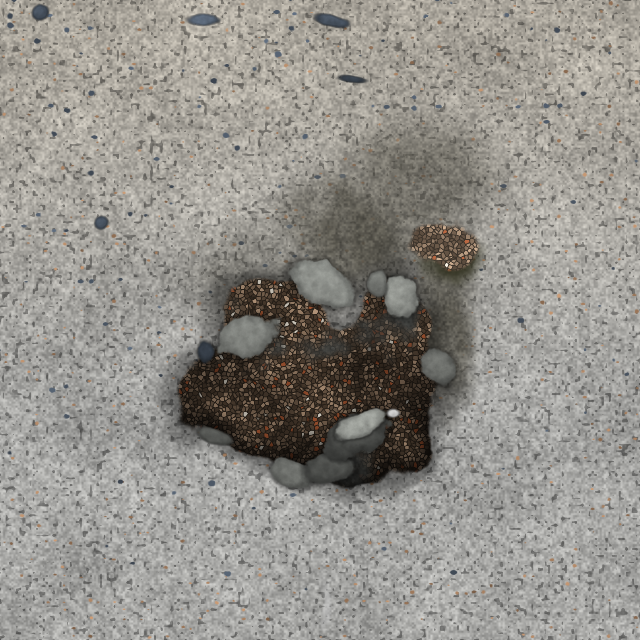
A Shadertoy shader for this texture:

```glsl
// Weathered concrete with a gravel-filled hollow and damp stains.
// Joined ellipses form the hollow, noise roughens edges and
// jittered cells scatter grit, pebbles and gravel.

float hash(vec2 p) {
  vec3 q = fract(p.xyx * .1031);
  q += dot(q, q.yzx + 33.33);
  return fract((q.x + q.y) * q.z);
}

vec2 hash2(vec2 p) { return vec2(hash(p), hash(p + 57.3)); }

float noise(vec2 p) {
  vec2 i = floor(p), f = fract(p);
  f = f * f * (3. - 2. * f);
  return mix(mix(hash(i), hash(i + vec2(1, 0)), f.x),
             mix(hash(i + vec2(0, 1)), hash(i + 1.), f.x), f.y);
}

float fbm(vec2 p) {
  float sum = 0., amp = .53;
  for (int i = 0; i < 4; i++) {
    sum += amp * noise(p);
    p = mat2(1.6, 1.2, -1.2, 1.6) * p + 7.1;
    amp *= .5;
  }
  return sum;
}

// Ellipses are given as centre (xy) and radii (zw)
float ellipse(vec2 p, vec4 e) {
  return (length((p - e.xy) / e.zw) - 1.) * min(e.z, e.w);
}

float join(float a, float b) {
  float k = .02, h = max(k - abs(a - b), 0.);
  return min(a, b) - h * h / k * .25;
}

// Soft patch: 1 at the centre, 0 at the rim
float soft(vec2 p, vec4 e) {
  return 1. - smoothstep(.25, 1., length((p - e.xy) / e.zw));
}

float hollow(vec2 p) {
  float d = ellipse(p, vec4(.482, .382, .19, .1));
  d = join(d, ellipse(p, vec4(.612, .44, .056, .125)));
  d = join(d, ellipse(p, vec4(.423, .5, .075, .056)));
  d = join(d, ellipse(p, vec4(.54, .3, .088, .056)));
  d = join(d, ellipse(p, vec4(.62, .325, .05, .06)));
  return join(d, ellipse(p, vec4(.342, .385, .054, .062)));
}

// Loose grains: dark gaps between randomly tinted cells
vec3 gravel(vec2 p, float scale) {
  vec2 i = floor(p * scale), f = fract(p * scale);
  float near = 9., next = 9., id = 0.;
  for (int n = 0; n < 9; n++) {
    vec2 o = vec2(n % 3, n / 3) - 1.;
    float d = length(o + hash2(i + o) - f);
    next = min(next, max(near, d));
    if (d < near) { near = d; id = hash(i + o + 19.7); }
  }
  vec3 tint = mix(vec3(.22, .175, .135), vec3(.6, .5, .41), id * id);
  tint = mix(tint, vec3(.5, .26, .15), step(abs(id - .48), .025));
  tint = mix(tint, vec3(.68, .66, .62), step(.98, id));
  return mix(vec3(.13, .105, .08), tint, smoothstep(0., .4, next - near));
}

// One sparse layer of small pebbles
vec3 pebbles(vec3 col, vec2 p, float scale, float density, vec3 tint, float px) {
  vec2 q = p * scale, id = floor(q);
  vec2 o = fract(q) - .3 - .4 * hash2(id);
  o.y *= 1. + .8 * hash(id + 4.4);
  float r = mix(.08, .25, hash(id + 8.8)) + .1 * (noise(q * 6.) - .5);
  float m = 1. - smoothstep(-px * scale, px * scale, length(o) - r);
  return mix(col, tint * (.75 + .5 * hash(id + 2.2)), m * step(hash(id + 31.), density));
}

// Rough stone with a lit top and a shadowed edge
vec3 stone(vec3 col, vec2 p, vec4 e, float turn, vec3 tint, float px) {
  float c = cos(turn), s = sin(turn), size = min(e.z, e.w);
  vec2 q = mat2(c, -s, s, c) * (p - e.xy);
  float d = ellipse(q, vec4(0, 0, e.zw)) + size * .75 * (fbm(p * 36. + e.xy * 90.) - .5);
  col *= .65 + .35 * smoothstep(0., size * .35, d);
  float light = .84 + .32 * fbm(p * 110.) + .1 * q.y / e.w;
  light *= .8 + .2 * smoothstep(0., size * .4, -d);
  return mix(col, tint * light, 1. - smoothstep(-px, px * 1.5, d));
}

void mainImage(out vec4 fragColor, in vec2 fragCoord) {
  vec2 p = fragCoord / iResolution.y;
  float px = 1. / iResolution.y;
  vec2 w = p + .045 * (vec2(fbm(p * 18.), fbm(p * 18. + 40.)) - .5);
  float grain = .55 * noise(p * 310.) + .45 * noise(p * 150. + 9.);
  vec3 slate = vec3(.28, .32, .37), ash = vec3(.53, .54, .52);

  // Concrete: warm above, cooler below
  vec3 col = mix(vec3(.645, .645, .635), vec3(.675, .655, .615), smoothstep(.3, 1., p.y));
  col *= 1. + .48 * (grain - .5) + .26 * (fbm(p * 9.) - .5);
  col *= 1. - .35 * smoothstep(.72, .9, noise(p * 190. + 70.));
  float corner = smoothstep(.2, 1., p.y - .5 * p.x + .3);
  col = pebbles(col, p, 75., .1, vec3(.64, .49, .37), px);
  col = pebbles(col, p + 3.7, 48., .02 + .07 * corner, slate * 1.1, px);
  col = stone(col, p, vec4(.063, .98, .011, .01), .3, slate, px);
  col = stone(col, p, vec4(.318, .969, .022, .008), 0., slate * 1.3, px);
  col = stone(col, p, vec4(.52, .967, .024, .008), -.2, slate, px);
  col = stone(col, p, vec4(.551, .876, .02, .005), -.1, slate * .8, px);
  col = stone(col, p, vec4(.158, .652, .011, .01), .5, slate, px);
  col = mix(col, vec3(.77), .6 * soft(w, vec4(.508, .06, .012, .05)));

  // Damp stains above and to the right
  float damp = .9 * soft(w, vec4(.555, .64, .165, .135));
  damp = max(damp, .6 * soft(w, vec4(.65, .715, .17, .14)));
  damp = max(damp, .85 * soft(w, vec4(.69, .48, .065, .18)));
  damp = max(damp, .35 * soft(w, vec4(.42, .57, .19, .13)));
  damp *= .75 + .5 * fbm(p * 30.);
  col = mix(col, vec3(.33, .32, .285) * (.7 + .6 * grain), min(damp, .92));

  // Side pit with a mossy lower rim
  float pit = ellipse(w, vec4(.692, .616, .048, .034));
  col = mix(col, vec3(.18, .18, .11), .85 * soft(w, vec4(.704, .594, .062, .044)));
  col = mix(col, gravel(p, 150.) * 1.35 + .06, 1. - smoothstep(-.006, .003, pit));

  // Hollow: worn rim, gravel floor, dark lower wall
  float d = hollow(w);
  col *= .62 + .38 * smoothstep(0., .035, d);
  vec3 soil = gravel(p, 155.) * (.62 + .75 * fbm(p * 14. + 5.));
  soil = mix(soil, ash * (.3 + .27 * grain), smoothstep(.53, .72, fbm(p * 11. + 21.)));
  soil *= 1. - .62 * smoothstep(-.045, 0., d) * (1. - smoothstep(.32, .48, p.y));
  col = mix(col, soil, 1. - smoothstep(-.003, .004, d));

  // Exposed stones
  col = stone(col, p, vec4(.508, .556, .052, .032), -.35, ash * 1.03, px);
  col = stone(col, p, vec4(.625, .531, .026, .033), .1, ash * 1.06, px);
  col = stone(col, p, vec4(.388, .475, .048, .03), .25, ash * .95, px);
  col = stone(col, p, vec4(.592, .556, .015, .022), 0., ash * .85, px);
  col = stone(col, p, vec4(.683, .427, .023, .032), .4, ash * .82, px);
  col = stone(col, p, vec4(.322, .449, .013, .017), .2, slate * .75, px);
  col = stone(col, p, vec4(.333, .318, .026, .011), -.3, ash * .65, px);
  col = stone(col, p, vec4(.456, .26, .034, .019), -.3, ash * .8, px);
  col = stone(col, p, vec4(.516, .268, .038, .024), .1, ash * .57, px);
  col = stone(col, p, vec4(.555, .32, .05, .029), .3, ash * .55, px);
  col = stone(col, p, vec4(.565, .336, .038, .018), .4, ash * 1.15, px);
  col = stone(col, p, vec4(.615, .354, .009, .006), 0., vec3(.8), px);
  fragColor = vec4(clamp(col, 0., 1.), 1);
}
```
